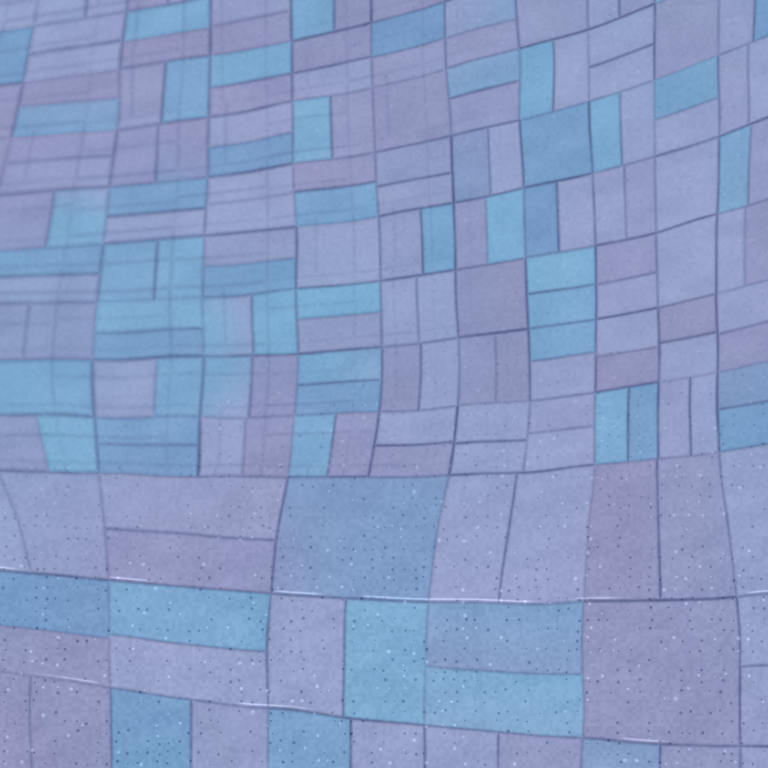
Write a WebGL 1 fragment shader that draws this texture.

```glsl
precision highp float;
// Curved wall of lavender and blue mosaic tiles, split in halves, with dark joints and speckles.
uniform vec2 u_resolution;

const vec3 LAVENDER = vec3(0.585, 0.635, 0.790);
const vec3 MAUVE = vec3(0.560, 0.585, 0.745);
const vec3 BLUE = vec3(0.465, 0.605, 0.775);
const vec3 CYAN = vec3(0.495, 0.680, 0.825);
const vec3 JOINT = vec3(0.27, 0.31, 0.48);
const float COARSE_START = 0.62; // below this depth the tiles double in size

float hash(vec2 p) {
  vec3 q = fract(vec3(p.xyx) * 0.1031 + 0.37);
  q += dot(q, q.yzx + 33.33);
  return fract((q.x + q.y) * q.z);
}

float noise(vec2 p) {
  vec2 i = floor(p), f = fract(p);
  f = f * f * (3.0 - 2.0 * f);
  return mix(mix(hash(i), hash(i + vec2(1.0, 0.0)), f.x),
             mix(hash(i + vec2(0.0, 1.0)), hash(i + vec2(1.0, 1.0)), f.x), f.y);
}

// Depth of a point below the top, following the sloping courses
float courseDepth(vec2 p) {
  float x = p.x - 0.55;
  return p.y - (0.4 * p.y - 0.28) * x + 0.1 * x * x;
}

// Bulging surface coordinates: column and row, in cells
vec2 surface(vec2 p, float coarse) {
  float x = p.x;
  float top = 8.4 * x + 1.8 * x * x - 1.45;
  float middle = 5.3 * x + 4.3 * x * x - 0.7;
  float bottom = 9.75 * x - 1.4;
  float column = mix(top, middle, smoothstep(-0.1, 0.5, p.y));
  column = mix(column, bottom, smoothstep(0.48, 0.85, p.y));
  float row = (courseDepth(p) - COARSE_START) / mix(0.087, 0.162, coarse);
  return vec2(column * mix(1.0, 0.5, coarse), row);
}

float stroke(float distance, float width) {
  return exp(-distance * distance / (width * width));
}

// Joint strength on the cell border nearest to f, varying from edge to edge
float borderJoint(float f, vec2 id, vec2 axis, float size, float width) {
  vec2 edge = id + axis * step(0.5, f);
  float strength = mix(0.25, 0.85, hash(edge * 1.7 + axis * 19.0));
  return strength * stroke(min(f, 1.0 - f) * size, width);
}

// x: joint darkness, yz: identity of the tile
vec3 tile(vec2 uv, vec2 size, float width, float seed) {
  vec2 id = floor(uv), f = fract(uv), key = id + seed;
  float joint = max(borderJoint(f.x, key, vec2(1.0, 0.0), size.x, width),
                    borderJoint(f.y, key, vec2(0.0, 1.0), size.y, width));
  float kind = hash(key + 71.0);
  float upright = step(0.45, kind);
  float across = mix(f.y, f.x, upright);
  float extent = mix(size.y, size.x, upright);
  float isSplit = step(kind, 0.91);
  float cut = 0.5 + 0.1 * (hash(key + 5.0) - 0.5);
  float inner = stroke((across - cut) * extent, width) * mix(0.3, 0.75, hash(key + 9.0));
  float part = step(cut, across) * isSplit;
  return vec3(max(joint, inner * isSplit), key + vec2(part * 37.0, part * 11.0));
}

vec3 tileColour(vec2 id, float haze) {
  float pick = hash(id + 3.0), tone = hash(id + 47.0);
  vec3 plain = mix(MAUVE, LAVENDER, smoothstep(0.1, 0.75, tone));
  vec3 accent = mix(BLUE, CYAN, tone);
  return mix(plain, accent, smoothstep(0.70, 0.80, pick + haze * 0.3));
}

// Scattered round specks, one at most per grid cell
float specks(vec2 p, float scale, float share, float blur) {
  vec2 q = p * scale, id = floor(q);
  vec2 centre = 0.3 + 0.4 * vec2(hash(id + 13.0), hash(id + 29.0));
  float radius = mix(0.06, 0.16, hash(id + 41.0));
  float disc = 1.0 - smoothstep(radius - blur, radius + blur, length(fract(q) - centre));
  return disc * step(hash(id + 53.0), share);
}

void main() {
  vec2 p = gl_FragCoord.xy / u_resolution.y;
  p.y = 1.0 - p.y;
  float pixel = 1.0 / u_resolution.y;

  // Hand-laid wobble, then cell coordinates and local cell size
  vec2 w = p + 0.005 * (vec2(noise(p * 13.0), noise(p * 13.0 + 40.0)) - 0.5);
  float coarse = step(COARSE_START, courseDepth(w));
  vec2 uv = surface(w, coarse);
  float e = 0.001;
  vec2 size = e / vec2(surface(w + vec2(e, 0.0), coarse).x - uv.x,
                       surface(w + vec2(0.0, e), coarse).y - uv.y);

  // Focus falls off towards the upper left
  float blurred = smoothstep(0.55, 0.0, p.x) * smoothstep(0.85, 0.45, p.y);
  float width = max(mix(0.0023, 0.0038, blurred), 0.8 * pixel);
  vec3 t = tile(uv, size, width, coarse * 60.0);
  vec3 ghost = tile(uv + vec2(0.32, 0.18), size, width, 130.0);

  // Tile colours with a broad cyan sheen
  float sheen = stroke(length((p - vec2(0.1, 0.42)) * vec2(0.7, 1.0)), 0.17);
  vec3 colour = tileColour(t.yz, sheen + 0.35 * (noise(p * 4.0 + 8.0) - 0.5));
  colour = mix(colour, CYAN, 0.3 * sheen);
  colour += vec3(0.022, -0.008, 0.0) * (noise(p * 5.0 + 20.0) - 0.4);
  colour += 0.035 * (noise(p * vec2(14.0, 45.0) + p.x * 9.0) - 0.5);

  // Joints, faint overlaid joints and a pale rim on the large courses
  float wear = mix(0.65, 1.0, noise(p * 35.0));
  colour = mix(colour, JOINT, t.x * wear * mix(0.85, 0.5, blurred));
  colour = mix(colour, JOINT, ghost.x * 0.17 * smoothstep(0.8, 0.35, p.x) * (1.0 - coarse));
  float rim = stroke((1.0 - fract(uv.y)) * size.y - 0.004, 0.0015);
  colour += 0.16 * rim * coarse * smoothstep(0.5, 0.8, noise(p * 18.0));

  // Stone grain and specks, clearest near the bottom
  float near = mix(0.2, 1.0, smoothstep(0.4, 0.85, p.y)) * (1.0 - 0.7 * blurred);
  colour += 0.05 * (noise(p * 230.0) - 0.5) * (0.4 + 0.6 * near);
  colour -= 0.13 * specks(p, 75.0, 0.4, 0.08) * near;
  colour += 0.12 * specks(p + 0.37, 62.0, 0.18, 0.07) * near;
  gl_FragColor = vec4(colour, 1.0);
}
```
